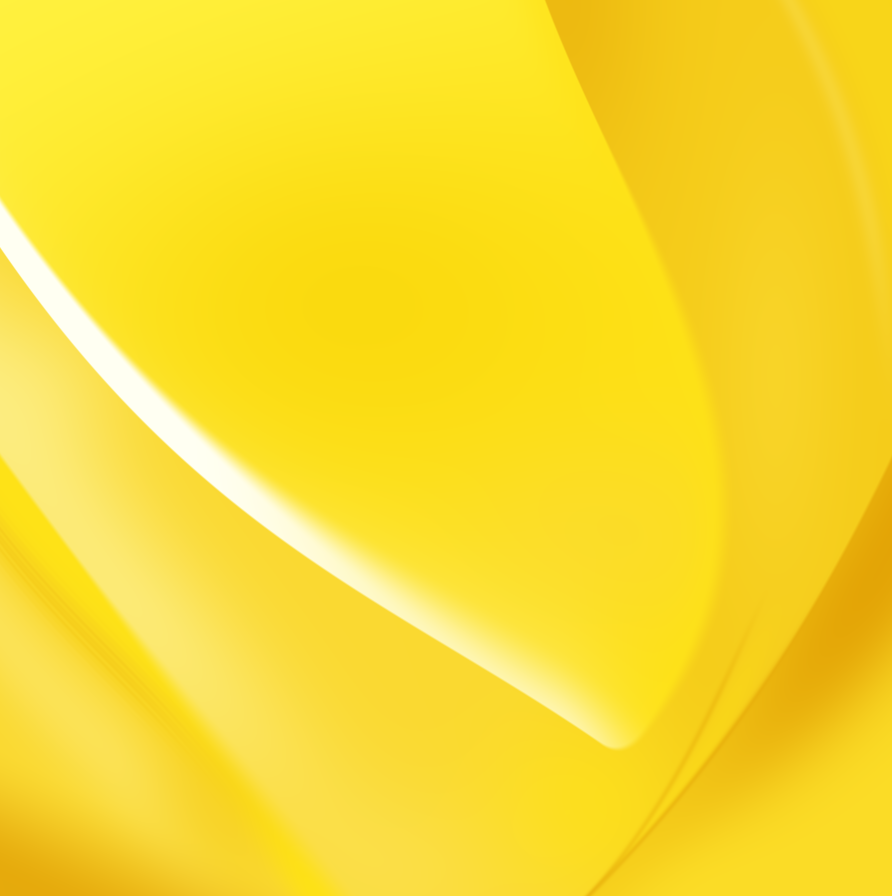
Reproduce this background procedurally as a Shadertoy shader.

```glsl
// Overlapping golden petals: one large glossy petal with a white lower rim,
// lying over soft folds on the left, the right and in the lower corners.
// Cubic curves bound each sheet; soft gradients and layered sines shade it.

// Cubic through four values spaced evenly over t = 0..1
float curve(vec4 f, float t) {
    float a = t - 1.0 / 3.0, b = t - 2.0 / 3.0, c = t - 1.0;
    return dot(f, vec4(-4.5 * a * b * c, 13.5 * t * b * c, -13.5 * t * a * c, 4.5 * t * a * b));
}

float smoothMin(float a, float b, float k) {
    float h = max(k - abs(a - b), 0.0) / k;
    return min(a, b) - h * h * k * 0.25;
}

// Soft elliptical spot, 1 at its centre
float glow(vec2 p, vec2 centre, vec2 radius) {
    vec2 d = (p - centre) / radius;
    return exp(-dot(d, d));
}

// Soft ridge around zero distance
float ridge(float d, float width) {
    return exp(-d * d / (width * width));
}

float edge(float d, float blur) {
    return smoothstep(-blur, blur, d);
}

// Fine parallel threads across a fold
float threads(float d) {
    return 0.5 + 0.25 * sin(d * 520.0) + 0.25 * sin(d * 830.0 + 1.7);
}

const vec3 WHITE = vec3(1.0, 1.0, 0.95);
const vec3 CREAM = vec3(0.99, 0.94, 0.55);
const vec3 LEMON = vec3(1.0, 0.95, 0.26);
const vec3 YELLOW = vec3(0.995, 0.885, 0.09);
const vec3 GOLD = vec3(0.98, 0.85, 0.19);
const vec3 HONEY = vec3(0.96, 0.80, 0.10);
const vec3 AMBER = vec3(0.88, 0.62, 0.01);

// Broad sheet behind the petal
vec3 backSheet(vec2 p) {
    vec3 col = mix(GOLD, HONEY, smoothstep(0.6, 0.85, p.x + 0.2 * p.y));
    col = mix(col, AMBER, 0.40 * glow(p, vec2(0.63, 1.0), vec2(0.10, 0.22)));
    col = mix(col, GOLD, 0.6 * glow(p, vec2(0.87, 0.58), vec2(0.07, 0.25)));
    // Pale crease and deeper margin at the upper right
    float crease = p.x - curve(vec4(1.0, 0.985, 0.95, 0.885), (p.y - 0.55) / 0.45);
    float upper = smoothstep(0.5, 0.8, p.y);
    col = mix(col, YELLOW, 0.4 * upper * edge(crease - 0.02, 0.03));
    col = mix(col, CREAM, 0.22 * upper * ridge(crease, 0.012));
    col = mix(col, YELLOW, 0.7 * glow(p, vec2(0.66, 0.10), vec2(0.12, 0.11)));
    return col;
}

// Pale sheet below the white rim, bright along its left side
vec3 leftSheet(vec2 p, vec3 base, float inside) {
    float fade = smoothstep(-0.05, 0.35, p.y);
    vec3 col = mix(base, CREAM, 0.75 * fade * ridge(inside - 0.015, 0.085));
    col = mix(col, CREAM, 0.5 * glow(p, vec2(0.03, 0.56), vec2(0.10, 0.10)));
    return mix(col, CREAM, 0.2 * glow(p, vec2(0.44, 0.02), vec2(0.14, 0.10)));
}

// Folds in the lower left corner
vec3 leftFolds(vec2 p) {
    float fold = p.y - curve(vec4(0.395, 0.30, 0.215, 0.12), p.x / 0.25);
    float fade = 1.0 - smoothstep(0.12, 0.30, p.x);
    vec3 col = mix(GOLD, YELLOW, edge(fold, 0.04));
    col = mix(col, CREAM, 0.4 * ridge(fold + 0.10, 0.07) * fade);
    float band = ridge(fold - 0.005, 0.026);
    col = mix(col, HONEY, band * fade * (0.55 + 0.45 * threads(fold)));
    col = mix(col, HONEY, 0.45 * glow(p, vec2(0.25, 0.11), vec2(0.08, 0.10)));
    float corner = 0.095 - 0.47 * p.x - p.y;
    return mix(col, AMBER, 0.8 * edge(corner, 0.075));
}

// Shadowed fold in the lower right corner; d grows away from its edge
vec3 rightFold(vec2 p, float d) {
    vec3 col = mix(YELLOW, GOLD, 0.6);
    float depth = smoothstep(0.0, 0.36, p.y);
    col = mix(col, AMBER, depth * exp(-d * d / 0.008));
    col = mix(col, HONEY, 0.75 * ridge(d, 0.05));
    return mix(col, AMBER, 0.75 * depth * ridge(d - 0.035, 0.06));
}

// Large petal; h is the height above its lower rim
vec3 petal(vec2 p, float h, float rightGap) {
    vec3 col = mix(YELLOW, LEMON, 0.95 * smoothstep(0.45, 1.25, p.y - 0.45 * p.x + 0.15));
    col = mix(col, vec3(0.98, 0.85, 0.05), 0.9 * glow(p, vec2(0.40, 0.66), vec2(0.27, 0.19)));
    col = mix(col, GOLD, 0.6 * glow(p, vec2(0.68, 0.40), vec2(0.18, 0.12)));
    col = mix(col, YELLOW, 0.6 * ridge(rightGap, 0.03));
    // Rim light: crisp on the left, widening into a haze on the right
    float spread = smoothstep(0.05, 0.65, p.x);
    float haze = exp(-max(h, 0.0) / mix(0.045, 0.065, spread));
    float ends = 1.0 - smoothstep(0.62, 0.78, p.x);
    col = mix(col, CREAM, mix(0.5, 0.85, spread) * haze * ends);
    float rim = 1.0 - smoothstep(mix(0.046, -0.01, spread), mix(0.060, 0.075, spread), h);
    return mix(col, WHITE, rim * ends * mix(1.0, 0.45, smoothstep(0.2, 0.6, p.x)));
}

void mainImage(out vec4 fragColor, in vec2 fragCoord) {
    vec2 p = fragCoord / iResolution.xy;
    float aa = 1.2 / iResolution.y;
    vec3 col = backSheet(p);

    // Left sheet and the folds beyond it
    float inside = (p.x - curve(vec4(0.38, 0.25, 0.123, 0.0), p.y / 0.492)) * 0.79;
    col = leftSheet(p, col, inside);
    col = mix(leftFolds(p), col, edge(inside, mix(0.018, 0.003, smoothstep(0.1, 0.4, p.y))));

    // Right fold with a thin crease beside it
    float foldGap = (p.x - curve(vec4(0.66, 0.803, 0.913, 1.0), p.y / 0.49)) * 0.75;
    float creaseGap = p.x - curve(vec4(0.66, 0.741, 0.80, 0.85), p.y / 0.32);
    float creaseFade = 1.0 - smoothstep(0.2, 0.36, p.y);
    col = mix(col, AMBER, 0.35 * creaseFade * ridge(creaseGap, 0.004));
    col = mix(col, YELLOW, 0.35 * creaseFade * ridge(creaseGap - 0.02, 0.018));
    col = mix(col, rightFold(p, max(foldGap, 0.0)), edge(foldGap, aa * 1.5));
    col = mix(col, AMBER, 0.4 * ridge(foldGap, 0.003) * (1.0 - smoothstep(0.15, 0.4, p.y)));

    // Petal outline: lower rim and right side joined by a rounded tip
    float h = p.y - curve(vec4(0.724, 0.472, 0.313, 0.175), p.x / 0.667);
    float rightGap = curve(vec4(0.72, 0.811, 0.733, 0.611), (p.y - 0.18) / 0.82) - p.x;
    float shape = smoothMin(h * 0.75, rightGap * 0.92, 0.035);
    float blur = mix(aa, 0.012, smoothstep(0.66, 0.80, p.x));
    col = mix(col, petal(p, h, rightGap), edge(shape, blur));

    fragColor = vec4(clamp(col, 0.0, 1.0), 1.0);
}
```
